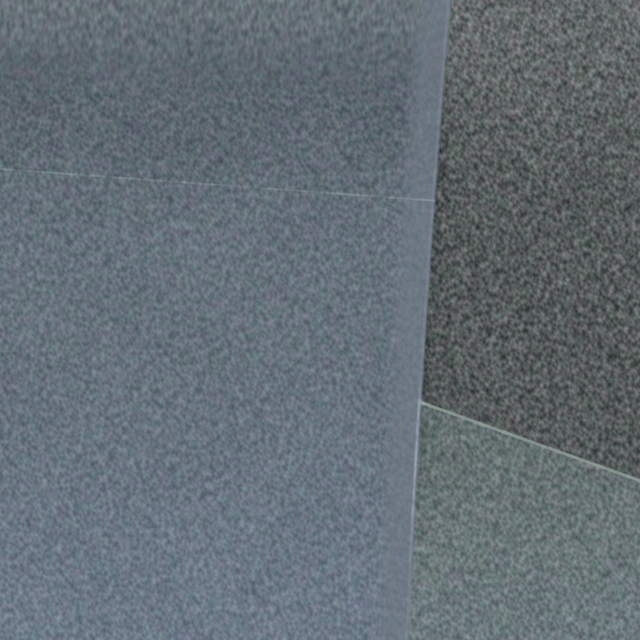
Write a Shadertoy shader that draws this texture.

```glsl
vec2 hash2(vec2 p) {
    vec3 q = fract(p.xyx * vec3(0.1031, 0.1030, 0.0973));
    q += dot(q, q.yzx + 33.33);
    return fract((q.xx + q.yz) * q.zy);
}

// Distance to the nearest scattered cell centre
float cellular(vec2 p) {
    vec2 cell = floor(p), local = fract(p);
    float nearest = 4.0;
    for (int j = -1; j <= 1; j++) {
        for (int i = -1; i <= 1; i++) {
            vec2 offset = vec2(i, j);
            vec2 d = offset + hash2(cell + offset + 50.0) - local;
            nearest = min(nearest, dot(d, d));
        }
    }
    return sqrt(nearest);
}

vec2 rotate(vec2 p, float angle) {
    float c = cos(angle), s = sin(angle);
    return vec2(c * p.x - s * p.y, s * p.x + c * p.y);
}

// Balanced light and dark flecks, elongated along one direction
float flecks(vec2 p, float scale, float angle) {
    vec2 bright = rotate(p, angle) * scale * vec2(1.2, 0.75);
    vec2 dark = rotate(p, angle + 0.9) * scale * vec2(1.15, 0.8);
    return cellular(dark + 37.0) - cellular(bright + 11.0);
}

float mottling(vec2 p) {
    float a = sin(p.x * 19.0 + 2.0 * sin(p.y * 13.0));
    float b = sin(p.y * 27.0 - p.x * 11.0 + 1.7 * sin(p.x * 23.0));
    float c = sin(p.x * 53.0 + p.y * 41.0 + 2.0 * sin(p.y * 37.0));
    return (a + b + 0.7 * c) / 2.7;
}

float line(float dist, float halfWidth, float aa) {
    return 1.0 - smoothstep(halfWidth - aa, halfWidth + aa, abs(dist));
}

vec3 leftStone(vec2 uv) {
    vec3 low = vec3(0.425, 0.475, 0.530);
    vec3 middle = vec3(0.400, 0.445, 0.483);
    vec3 shade = vec3(0.362, 0.402, 0.437);
    vec3 top = vec3(0.405, 0.445, 0.472);
    vec3 color = mix(low, middle, smoothstep(0.0, 0.5, uv.y));
    color = mix(color, shade, smoothstep(0.60, 0.84, uv.y));
    return mix(color, top, smoothstep(0.88, 1.0, uv.y));
}

vec3 rightStone(vec2 uv, float aboveSeam, float aa) {
    vec3 upper = mix(vec3(0.335, 0.355, 0.355), vec3(0.395, 0.415, 0.415),
                     smoothstep(0.65, 1.0, uv.y));
    vec3 lower = mix(vec3(0.425, 0.475, 0.490), vec3(0.400, 0.445, 0.445),
                     smoothstep(0.0, 0.33, uv.y));
    return mix(lower, upper, smoothstep(-aa, aa + 0.004, aboveSeam));
}

void mainImage(out vec4 fragColor, in vec2 fragCoord) {
    vec2 uv = fragCoord / iResolution.xy;
    float aa = 1.0 / iResolution.y;

    // Slab boundaries
    float edgeDist = uv.x - (0.638 + 0.046 * uv.y + 0.020 * uv.y * uv.y);
    float leftSeam = uv.y - (0.736 - 0.073 * uv.x);
    float rightSeam = uv.y - (0.371 - 0.357 * (uv.x - 0.658));
    float right = smoothstep(-aa, aa + 0.002, edgeDist);
    float left = 1.0 - right;

    // Base tones and the pale bevel beside the edge
    float bevel = smoothstep(-0.065, -0.030, edgeDist) * left;
    vec3 leftColor = mix(leftStone(uv), vec3(0.435, 0.475, 0.520), bevel * 0.75);
    vec3 color = mix(leftColor, rightStone(uv, rightSeam, aa), right);

    // Granite grain
    float topStreak = smoothstep(0.82, 0.97, uv.y) * left;
    float fine = flecks(uv, 125.0, -0.7);
    float streaked = flecks(uv * vec2(1.0, 0.7), 120.0, -0.25);
    float coarse = flecks(uv + 3.0, 62.0, 0.6);
    float grain = mix(fine, streaked, topStreak) + 0.45 * coarse;
    float upperRight = smoothstep(-0.02, 0.04, rightSeam);
    float strength = mix(0.100, mix(0.125, 0.165, upperRight), right);
    strength *= 1.0 - 0.60 * bevel;
    color += grain * strength;
    color += mottling(uv) * 0.010 * (1.0 - bevel);

    // Faint warm and cool colour drift
    float tint = flecks(uv + 7.0, 48.0, 1.2);
    color += vec3(0.022, -0.012, 0.012) * tint * (1.0 - 0.6 * bevel);

    // Contact shadow and glint along the long edge
    float shadowSpan = smoothstep(0.02, 0.38, uv.y) * (1.0 - smoothstep(0.72, 1.0, uv.y));
    color -= 0.065 * right * exp(-max(edgeDist, 0.0) * 75.0) * shadowSpan;
    float glintSpan = smoothstep(0.08, 0.25, uv.y) * (1.0 - smoothstep(0.34, 0.42, uv.y));
    float broken = 0.75 + 0.25 * sin(uv.y * 140.0 + 2.0 * sin(uv.y * 57.0));
    color += (0.035 + 0.11 * glintSpan * broken) * line(edgeDist + 0.003, 0.0020, aa);

    // Thin pale joints
    float wear = 0.65 + 0.35 * sin(uv.x * 95.0 + 2.0 * sin(uv.x * 41.0));
    color += vec3(0.105, 0.110, 0.100) * wear * left * line(leftSeam, 0.0014, aa);
    float joint = right * line(rightSeam, 0.0024, aa);
    color = mix(color, vec3(0.570, 0.625, 0.595), joint * (0.65 + 0.25 * wear));
    float corner = length(vec2(edgeDist, rightSeam));
    color += 0.10 * exp(-corner * corner * 30000.0);

    fragColor = vec4(clamp(color, 0.0, 1.0), 1.0);
}
```
